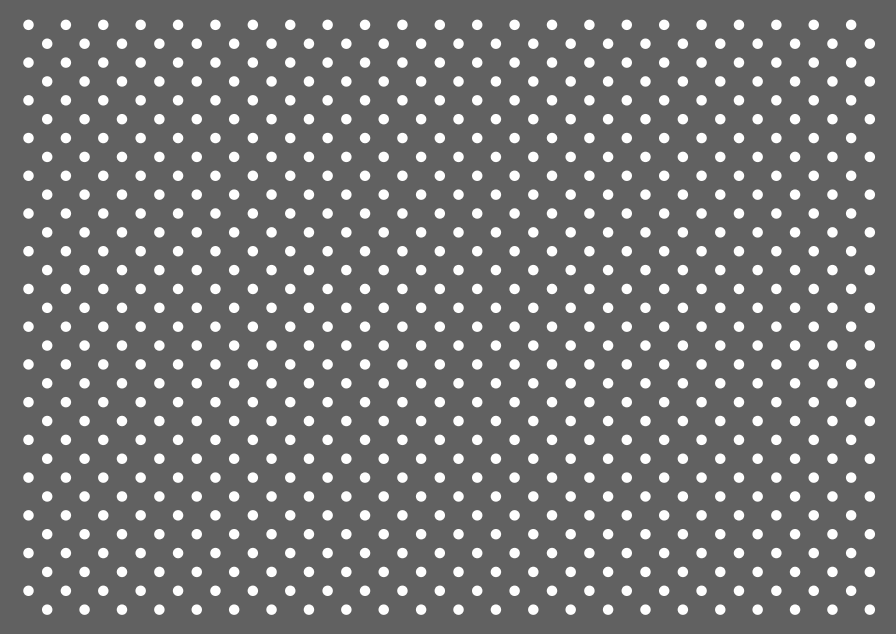
Reproduce this pattern procedurally as a Shadertoy shader.

```glsl
// Nearest site of a staggered lattice: column + row is always odd
vec2 nearestSite(vec2 grid) {
    vec2 diagonal = 2.0 * floor(vec2(grid.x + grid.y, grid.x - grid.y) * 0.5) + 1.0;
    return 0.5 * vec2(diagonal.x + diagonal.y, diagonal.x - diagonal.y);
}

void mainImage(out vec4 fragColor, in vec2 fragCoord) {
    // Canvas height is one unit
    vec2 p = fragCoord / iResolution.y;
    float pixel = 1.0 / iResolution.y;

    // 46 staggered columns and 32 rows inside a plain margin
    vec2 pitch = vec2(0.02949, 0.029755);
    vec2 firstSite = vec2(0.04494, 0.0384);
    vec2 site = nearestSite((p - firstSite) / pitch);
    vec2 inside = step(-0.5, site) * step(site, vec2(45.5, 31.5));

    // Round dot with an edge one pixel wide
    float edge = length(p - firstSite - site * pitch) - 0.00821;
    float dot = clamp(0.5 - edge / pixel, 0.0, 1.0) * inside.x * inside.y;

    vec3 color = mix(vec3(0.38), vec3(0.995), dot);
    fragColor = vec4(color, 1.0);
}
```
